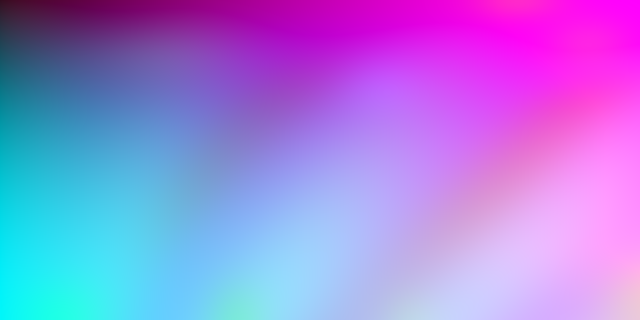
A Shadertoy shader for this background:

```glsl
// Soft neon gradient: cyan at the left, magenta at the top, pale pink at the lower right.
// Each channel is a smooth ramp over the canvas, modulated by wide diagonal
// ripples and tinted by a few broad elliptical glows.

const float TAU = 6.2831853;

// Soft elliptical falloff, 1 at the centre
float glow(vec2 p, vec2 centre, vec2 radius) {
    vec2 d = (p - centre) / radius;
    return exp(-dot(d, d));
}

// Repeating smooth crest in 0..1, peaking at whole phases
float crest(float phase) {
    float wave = 0.5 + 0.5 * cos(TAU * phase);
    return wave * wave * wave;
}

// Broad colour ramps: red rises rightward, green falls upward, blue fades at top left
vec3 baseRamp(vec2 p) {
    float red = 1.04 * pow(p.x, 0.71) + 0.13 * smoothstep(0.6, 1.0, p.y)
              - 0.12 * smoothstep(0.55, 1.0, p.x) * (1.0 - smoothstep(0.0, 0.25, p.y));
    float green = 0.95 * (1.0 - p.y * p.y) - 0.2 * p.x;
    float blueFalloff = mix(2.2, 1.6, smoothstep(0.8, 1.0, p.y));
    float blue = 1.0 - 0.92 * p.y * p.y * pow(1.0 - p.x, blueFalloff);
    return vec3(red, green, blue);
}

// Diagonal folds of green; their spacing widens toward the top
float greenRipple(vec2 p) {
    float phase = (p.x - 0.25 - 0.27 * p.y) / (0.306 + 0.125 * p.y);
    return (-0.045 - 0.055 * cos(TAU * phase)) * smoothstep(0.05, 0.3, p.x);
}

// Diagonal shadows in blue, stronger toward the right and fading at the top
float blueShadow(vec2 p) {
    float phase = (p.x + 0.5 * (1.0 - p.y) - 0.592) / 0.469;
    float right = smoothstep(0.55, 0.85, p.x);
    float strength = mix(0.11, 0.17, right) * smoothstep(0.15, 0.35, p.x);
    float upperFade = 1.0 - smoothstep(0.65, mix(0.95, 0.82, right), p.y);
    float lowerFade = mix(0.55, 1.0, smoothstep(0.0, 0.4, p.y));
    return strength * crest(phase) * upperFade * lowerFade;
}

void mainImage(out vec4 fragColor, in vec2 fragCoord) {
    vec2 p = fragCoord / iResolution.xy;
    vec3 color = baseRamp(p);

    // Diagonal modulation
    color.g += greenRipple(p);
    color.b -= blueShadow(p);
    color = clamp(color, 0.0, 1.0);

    // Aqua and pale glows along the lower edge
    color += vec3(-0.07, 0.07, -0.10) * glow(p, vec2(0.10, 0.0), vec2(0.08, 0.13));
    color += vec3(-0.03, 0.04, -0.14) * glow(p, vec2(0.37, 0.0), vec2(0.05, 0.12));
    color.gb += vec2(0.05, -0.06) * glow(p, vec2(0.64, 0.0), vec2(0.05, 0.10));
    color.gb += vec2(0.05, -0.10) * glow(p, vec2(1.0, 0.08), vec2(0.07, 0.11));

    // Slate and violet glows in the upper half
    color.g += 0.08 * glow(p, vec2(0.24, 0.84), vec2(0.13, 0.09));
    color.gb += vec2(0.05, 0.06) * glow(p, vec2(0.59, 0.74), vec2(0.07, 0.10));

    // Dim ember in the upper left corner
    color += vec3(0.06, 0.05, 0.04) * glow(p, vec2(0.0, 1.0), vec2(0.08, 0.14));

    // Pink glows near the upper right
    color.gb += vec2(0.16, -0.14) * glow(p, vec2(0.81, 1.0), vec2(0.07, 0.06));
    color.gb += vec2(0.14, -0.10) * glow(p, vec2(0.92, 0.86), vec2(0.07, 0.09));

    fragColor = vec4(clamp(color, 0.0, 1.0), 1.0);
}
```
